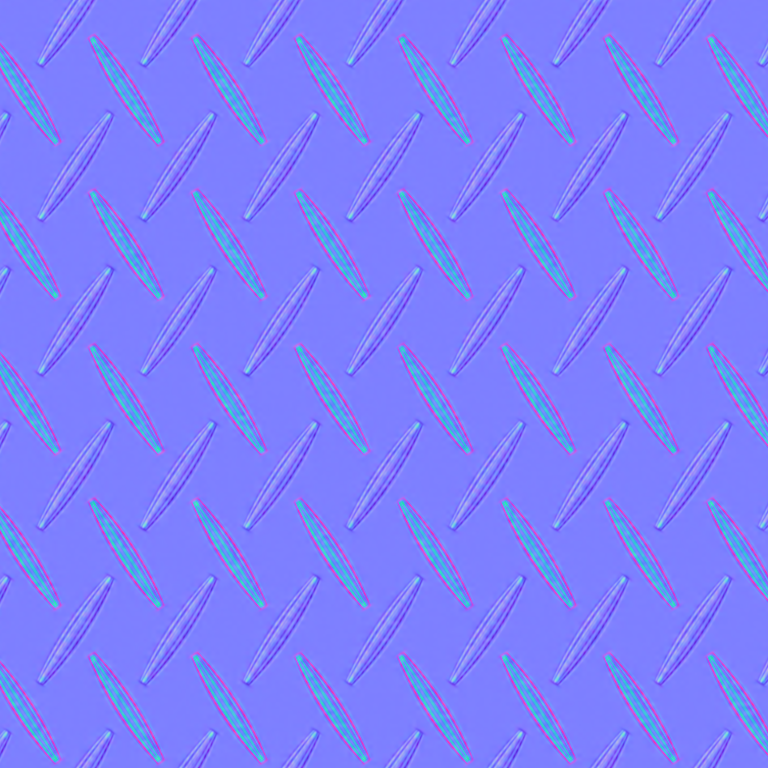
Reproduce this texture map procedurally as a three.js fragment shader.

```glsl
varying vec2 vUv;

// Layout of the tread: one leaning bar of each kind per cell
const vec2 CELL = vec2(0.1341, 0.2012);
const vec2 LEFT_CENTER = vec2(0.1645, 0.8828);
const vec2 RIGHT_CENTER = vec2(0.0982, 0.7832);
const vec2 LEFT_AXIS = vec2(-0.543, 0.840);
const vec2 RIGHT_AXIS = vec2(0.556, 0.831);
const float HALF_LENGTH = 0.0835;
const float HALF_WIDTH = 0.0118;
const float TIP_NARROWING = 0.62;
const float LINE_WIDTH = 0.0016;

// Red and green tilts away from the flat colour
const vec3 FLAT_COLOR = vec3(0.492, 0.500, 1.0);
const vec2 MAGENTA = vec2(0.36, -0.17);
const vec2 CYAN = vec2(-0.15, 0.32);
const vec2 BLUE = vec2(-0.17, 0.10);
const vec2 LAVENDER = vec2(0.15, 0.15);
const vec2 VIOLET = vec2(-0.06, -0.21);
const float BLUE_LOSS = 1.1;

// Surface irregularity
const float BEAD_PITCH = 0.0086;
const float BEAD_DEPTH = 0.3;
const float RIPPLE_CELLS = 180.0;
const float RIPPLE_DEPTH = 0.11;
const float RIPPLE_REACH = 0.006;
const float GRAIN_DEPTH = 0.008;

float hash(vec2 p) {
  return fract(sin(dot(p, vec2(127.1, 311.7))) * 43758.55);
}

float noise(vec2 p) {
  vec2 i = floor(p), f = fract(p);
  f = f * f * (3.0 - 2.0 * f);
  return mix(mix(hash(i), hash(i + vec2(1.0, 0.0)), f.x),
             mix(hash(i + vec2(0.0, 1.0)), hash(i + vec2(1.0, 1.0)), f.x), f.y);
}

// Soft line centred on zero distance
float ridge(float d) {
  d /= LINE_WIDTH;
  return exp(-d * d);
}

float blob(vec2 p, vec2 size) {
  p /= size;
  return exp(-dot(p, p));
}

// Position along (x) and across (y) the nearest bar
vec2 barSpace(vec2 center, vec2 axis) {
  vec2 p = mod(vUv - center + 0.5 * CELL, CELL) - 0.5 * CELL;
  return vec2(dot(p, axis), dot(p, vec2(axis.y, -axis.x)));
}

float halfWidth(float along) {
  float u = along / HALF_LENGTH;
  return HALF_WIDTH * max(1.0 - TIP_NARROWING * u * u, 0.1);
}

float lengthMask(float along) {
  return 1.0 - smoothstep(0.96, 1.02, abs(along) / HALF_LENGTH);
}

// Broken rhythm along the lines
float beads(vec2 b, float seed) {
  float wave = sin(6.2832 * (b.x + 0.7 * b.y) / BEAD_PITCH + seed);
  return 1.08 - BEAD_DEPTH * (0.5 + 0.5 * wave);
}

// Fades away from a bar
float halo(vec2 b) {
  float d = max(abs(b.y) - halfWidth(b.x), abs(b.x) - HALF_LENGTH);
  return exp(-max(d, 0.0) / RIPPLE_REACH);
}

vec2 tilt(float slope, vec2 up, vec2 down) {
  return max(slope, 0.0) * up + max(-slope, 0.0) * down;
}

// Blunt flared tips: a bright facet inside a coloured end edge
vec2 tips(vec2 b, vec2 edge, float facet) {
  vec2 p = vec2(abs(b.x), b.y);
  return CYAN * facet * blob(p - vec2(HALF_LENGTH * 0.93, 0.0), vec2(0.0042, 0.0036))
       + edge * blob(p - vec2(HALF_LENGTH, 0.0), vec2(0.0019, 0.0064));
}

vec2 leftBar(vec2 b) {
  float w = halfWidth(b.x);
  float t = b.y / w;
  float fill = smoothstep(-0.95, -0.7, t) * (1.0 - smoothstep(0.45, 0.7, t));
  float slope = -0.2 * ridge(b.y + 1.35 * w) + 1.15 * ridge(b.y + w)
              - 0.85 * ridge(b.y + 0.68 * w) + 0.5 * ridge(b.y + 0.3 * w)
              - 0.6 * ridge(b.y - 0.05 * w) + 0.85 * ridge(b.y - 0.42 * w)
              - 0.65 * ridge(b.y - 0.7 * w) + 1.2 * ridge(b.y - w)
              - 0.25 * ridge(b.y - 1.35 * w);
  // Dark flanks next to the coloured lines
  float flank = 0.5 * ridge(b.y + 1.08 * w) + 0.7 * ridge(b.y - 0.45 * w) + 0.6 * ridge(b.y - 0.92 * w);
  vec2 n = tilt(slope * beads(b, 0.0), MAGENTA, CYAN) + BLUE * fill + 0.6 * VIOLET * flank;
  return n * lengthMask(b.x) + tips(b, MAGENTA * 0.8, 0.8);
}

vec2 rightBar(vec2 b) {
  float w = halfWidth(b.x);
  float slope = -0.5 * ridge(b.y + 1.08 * w) + 1.1 * ridge(b.y + 0.84 * w)
              - 0.75 * ridge(b.y + 0.58 * w) + 1.05 * ridge(b.y + 0.33 * w)
              + 0.5 * ridge(b.y + 0.05 * w) - 0.85 * ridge(b.y - 0.42 * w)
              + 0.35 * ridge(b.y - 0.65 * w) - 1.35 * ridge(b.y - 0.95 * w)
              + 0.5 * ridge(b.y - 1.3 * w);
  return tilt(slope * beads(b, 2.0), LAVENDER, VIOLET) * lengthMask(b.x) + tips(b, VIOLET, 0.8);
}

void main() {
  vec2 left = barSpace(LEFT_CENTER, LEFT_AXIS);
  vec2 right = barSpace(RIGHT_CENTER, RIGHT_AXIS);
  vec2 n = leftBar(left) + rightBar(right);

  // Ripples near the bars and a slight overall grain
  vec2 cell = vUv * RIPPLE_CELLS;
  vec2 speckle = vec2(noise(cell), noise(cell + 57.0)) - 0.5;
  n += speckle * (GRAIN_DEPTH + RIPPLE_DEPTH * max(halo(left), halo(right)));

  gl_FragColor = vec4(FLAT_COLOR + vec3(n, -BLUE_LOSS * dot(n, n)), 1.0);
}
```
